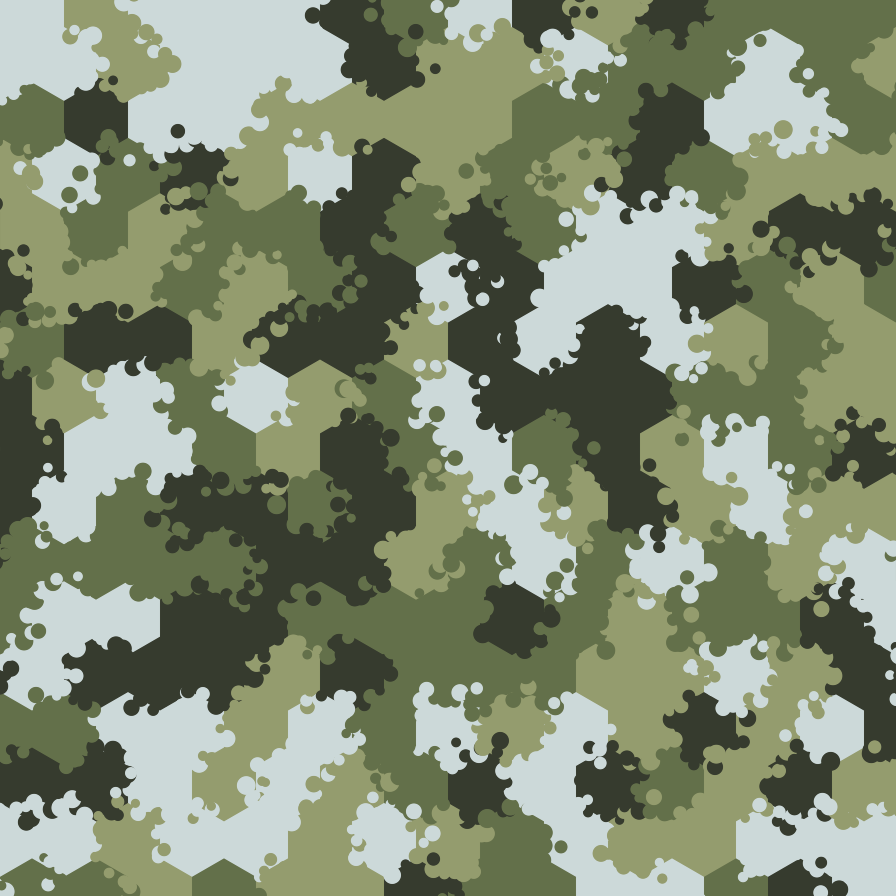
Reproduce this pattern procedurally as a WebGL 1 fragment shader.

```glsl
precision highp float;
uniform vec2 u_resolution;

const float HEXES_ACROSS = 14.0;
const float SIXTH_TURN = 1.0471976;
const float ROW_PAIR = 1.7320508;
const float DOT_CELL = 0.18;

const vec3 KHAKI = vec3(0.58, 0.61, 0.43);
const vec3 OLIVE = vec3(0.39, 0.44, 0.29);
const vec3 FROST = vec3(0.80, 0.85, 0.85);
const vec3 SOOT = vec3(0.21, 0.23, 0.18);

// A hexagon, the direction of its side nearest to a point, and the gap to it
struct HexSide {
  vec2 centre;
  vec2 normal;
  float gap;
};

float hash(vec2 key, float seed) {
  vec3 v = fract(vec3(key.xyx) * vec3(0.1031, 0.1030, 0.0973) + seed * 0.137);
  v += dot(v, v.yzx + 33.33);
  return fract((v.x + v.y) * v.z);
}

vec2 heading(float sixths) {
  return vec2(cos(sixths * SIXTH_TURN), sin(sixths * SIXTH_TURN));
}

// Whole-number key shared by hexagon centres and side midpoints
vec2 latticeKey(vec2 p) {
  return floor(p * vec2(4.0, 4.0 / ROW_PAIR) + 0.5);
}

// Nearest centre of two interleaved rectangular grids
vec2 hexCentre(vec2 p) {
  vec2 size = vec2(1.0, ROW_PAIR);
  vec2 a = floor(p / size + 0.5) * size;
  vec2 b = (floor(p / size) + 0.5) * size;
  return distance(p, a) < distance(p, b) ? a : b;
}

HexSide nearestSide(vec2 p) {
  vec2 centre = hexCentre(p);
  vec2 local = p - centre;
  vec2 normal = heading(floor(atan(local.y, local.x) / SIXTH_TURN + 0.5));
  return HexSide(centre, normal, 0.5 - dot(local, normal));
}

// Some hexagons borrow a neighbour's shade, which gathers them in patches
vec3 hexColour(vec2 centre) {
  vec2 key = latticeKey(centre);
  if (hash(key, 1.0) < 0.35) {
    key = latticeKey(centre + heading(floor(hash(key, 2.0) * 6.0)));
  }
  float pick = hash(key, 3.0);
  if (pick < 0.285) return KHAKI;
  if (pick < 0.53) return OLIVE;
  return pick < 0.765 ? FROST : SOOT;
}

float coverage(float inside, float blur) {
  return smoothstep(-blur, blur, inside);
}

// Hexagons with plain straight sides
vec3 plainHexes(vec2 p, float blur) {
  HexSide side = nearestSide(p);
  vec3 own = hexColour(side.centre);
  vec3 next = hexColour(side.centre + side.normal);
  return mix(next, own, coverage(side.gap, blur));
}

// One dot near a rough side, in the shade of either hexagon beside it
vec3 paintDot(vec3 under, vec2 p, vec2 cell, float blur) {
  vec2 jitter = vec2(hash(cell, 4.0), hash(cell, 5.0));
  vec2 middle = (cell + jitter) * DOT_CELL;
  float radius = mix(0.07, 0.15, hash(cell, 6.0));
  float inside = radius - distance(p, middle);
  if (inside < -blur) return under;

  HexSide side = nearestSide(middle);
  float reach = mix(0.10, 0.34, pow(hash(cell, 7.0), 4.0));
  float roughness = hash(latticeKey(side.centre + 0.5 * side.normal), 8.0);
  if (side.gap > reach || roughness > 0.78) return under;

  vec2 source = side.centre;
  if (hash(cell, 9.0) < 0.5) source += side.normal;
  return mix(under, hexColour(source), coverage(inside, blur));
}

void main() {
  float scale = HEXES_ACROSS / min(u_resolution.x, u_resolution.y);
  vec2 p = gl_FragCoord.xy * scale + vec2(20.0, 30.3);
  float blur = 0.6 * scale;

  vec3 colour = plainHexes(p, blur);
  vec2 home = floor(p / DOT_CELL);
  for (int y = -1; y <= 1; y++) {
    for (int x = -1; x <= 1; x++) {
      colour = paintDot(colour, p, home + vec2(float(x), float(y)), blur);
    }
  }
  gl_FragColor = vec4(colour, 1.0);
}
```
